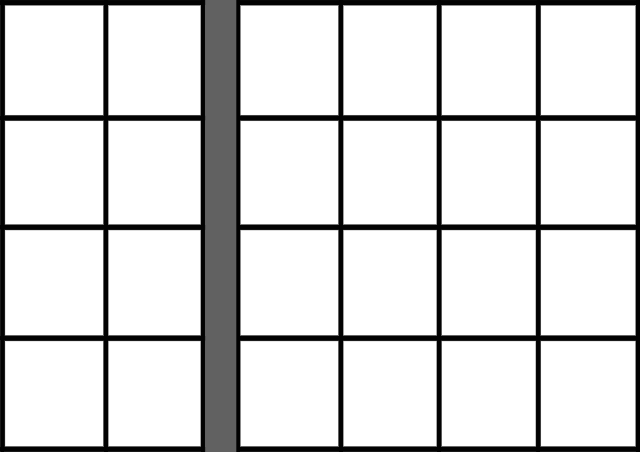
Write a WebGL 2 fragment shader that draws this pattern.

```glsl
#version 300 es
precision highp float;
// Black-ruled grid of white cells, split by a full-height grey band.

#define COLUMN_HALF 0.0039
#define ROW_HALF 0.0062
#define BAND_LEFT 0.3205
#define BAND_RIGHT 0.3692
#define SOFTNESS 1.3
#define PAPER vec3(1.0)
#define INK vec3(0.006)
#define BAND_GREY vec3(0.38)

uniform vec2 u_resolution;
out vec4 fragColor;

// Rule centres as fractions of the canvas width and height
const float COLUMNS[8] = float[8](0.0039, 0.1654, 0.3175, 0.3718, 0.5326, 0.6862, 0.8411, 0.9970);
const float ROWS[5] = float[5](0.0062, 0.2518, 0.4972, 0.7389, 0.9942);

// Coverage of a strip; edge blur is sized to the reference 512 x 362 canvas
float strip(float position, float center, float halfWidth, float blur) {
    float d = abs(position - center) - halfWidth;
    return 1.0 - smoothstep(-0.5 * blur, 0.5 * blur, d);
}

void main() {
    vec2 uv = gl_FragCoord.xy / u_resolution;
    vec2 blur = SOFTNESS * max(1.0 / vec2(512.0, 362.0), 1.0 / u_resolution);

    // Grid rules
    float ink = 0.0;
    for (int i = 0; i < 8; i++) {
        ink = max(ink, strip(uv.x, COLUMNS[i], COLUMN_HALF, blur.x));
    }
    for (int i = 0; i < 5; i++) {
        ink = max(ink, strip(uv.y, ROWS[i], ROW_HALF, blur.y));
    }
    vec3 color = mix(PAPER, INK, ink);

    // Grey band over the rules
    float bandCenter = 0.5 * (BAND_LEFT + BAND_RIGHT);
    float bandHalf = 0.5 * (BAND_RIGHT - BAND_LEFT);
    color = mix(color, BAND_GREY, strip(uv.x, bandCenter, bandHalf, blur.x));

    fragColor = vec4(color, 1.0);
}
```
